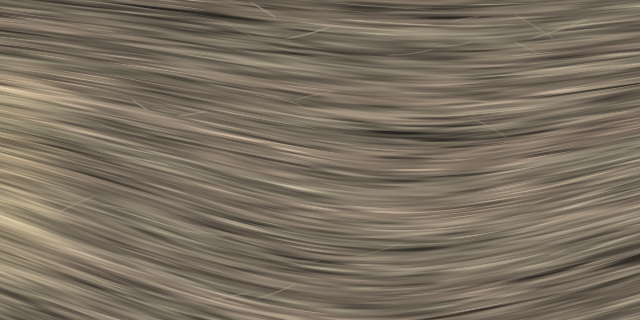
This texture is drawn by a WebGL 2 fragment shader. Its source:

```glsl
#version 300 es
precision highp float;
// Long smooth hair sweeping down from the left and rising again to the right.
// Strand layers are stretched noise along a bent flow coordinate, with
// dark gaps, pale fibres, soft sheen and a few loose hairs laid over it.

#define BASE_TONE 0.465
#define FINE_CONTRAST 0.17
#define CLUMP_CONTRAST 0.13
#define GAP_DEPTH 0.17
#define FIBRE_LIGHT 0.15
#define SHEEN 0.055
#define SIDE_GLOW 0.17
#define WANDER 0.016
#define FRAY 0.007
#define LOOSE_HAIRS 34
#define HAIR_COLOR vec3(1.0, 0.912, 0.788)

uniform vec2 u_resolution;
out vec4 outColor;

float hash(vec2 p) {
    return fract(sin(dot(p, vec2(127.1, 311.7))) * 43758.5453);
}

// Smooth random tone along one strand, each row shifted by its own amount
float strandTone(float row, float x) {
    x += 40.0 * hash(vec2(row, 7.3));
    float cell = floor(x);
    float f = x - cell;
    f = f * f * (3.0 - 2.0 * f);
    return mix(hash(vec2(cell, row)), hash(vec2(cell + 1.0, row)), f);
}

float strandNoise(vec2 p) {
    float row = floor(p.y);
    float f = p.y - row;
    f = f * f * (3.0 - 2.0 * f);
    return mix(strandTone(row, p.x), strandTone(row + 1.0, p.x), f);
}

// Strand layer: wandering and fraying let the layers cross one another
float layer(vec2 flow, vec2 freq, float seed) {
    float wander = strandNoise(flow * vec2(1.2, 5.0) + seed * 3.7) - 0.5;
    float fray = strandNoise(flow * vec2(4.0, 15.0) + seed * 5.3) - 0.5;
    flow.y += WANDER * wander + FRAY * fray;
    return strandNoise(flow * freq + vec2(seed, seed * 17.0));
}

// Flow coordinates: x along the strands, y across them
vec2 hairFlow(vec2 p) {
    float d = p.x - mix(1.15, 1.42, p.y);
    float sag = sqrt(d * d + 0.25) - 0.5;
    float bend = mix(0.35, 0.14, smoothstep(0.3, 1.1, p.y));
    return vec2(p.x, p.y - bend * sag);
}

// Coverage of one thin, curved loose hair
float looseHair(vec2 p, float id, float aspect, float pixel) {
    vec2 center = vec2(hash(vec2(id, 1.0)) * aspect, hash(vec2(id, 2.0)));
    float angle = mix(-0.65, 0.45, hash(vec2(id, 3.0)));
    float halfLength = mix(0.03, 0.12, hash(vec2(id, 4.0)));
    float c = cos(angle), s = sin(angle);
    vec2 q = p - center;
    q = vec2(c * q.x + s * q.y, c * q.y - s * q.x);
    q.y -= (hash(vec2(id, 5.0)) - 0.5) * 2.0 * q.x * q.x;
    float line = 1.0 - smoothstep(0.0004, 0.0012 + pixel, abs(q.y));
    float ends = 1.0 - smoothstep(0.6 * halfLength, halfLength, abs(q.x));
    return line * ends * mix(0.2, 0.9, hash(vec2(id, 6.0)));
}

void main() {
    vec2 p = gl_FragCoord.xy / u_resolution.y;
    float aspect = u_resolution.x / u_resolution.y;
    vec2 flow = hairFlow(p);

    // Locks, strands and single fibres
    float clump = layer(flow, vec2(0.8, 11.0), 1.0);
    float lock = layer(flow, vec2(2.2, 40.0), 2.0);
    float strand = layer(flow, vec2(4.0, 82.0), 3.0);
    float fibre = layer(flow, vec2(6.5, 135.0), 4.0);
    float wisp = layer(flow, vec2(9.0, 185.0), 9.0);
    float tone = BASE_TONE;
    tone += CLUMP_CONTRAST * (0.8 * clump + 0.8 * lock - 0.8);
    tone += FINE_CONTRAST * (strand + fibre + wisp - 1.5);

    // Thin shadowed gaps, gathered in the darker locks, and pale fibres
    float gap = smoothstep(0.62, 0.92, layer(flow, vec2(3.6, 88.0), 5.0));
    float pale = smoothstep(0.66, 0.96, layer(flow, vec2(4.5, 150.0), 6.0));
    tone += FIBRE_LIGHT * pale - GAP_DEPTH * gap * (1.35 - 0.9 * clump);

    // Sheen along a broad lock, glow at the left, dimmer crown
    float band = (flow.y - 0.51) / 0.04;
    float sheen = exp(-band * band);
    float glow = 1.0 - smoothstep(0.0, 0.4, p.x);
    glow *= smoothstep(-0.1, 0.35, p.y) * (1.0 - smoothstep(0.65, 0.95, p.y));
    tone += SHEEN * sheen + SIDE_GLOW * glow * (0.5 + lock);
    tone -= 0.03 * smoothstep(0.75, 1.0, p.y);

    // Loose hairs
    float pixel = 1.0 / u_resolution.y;
    float loose = 0.0;
    for (int i = 0; i < LOOSE_HAIRS; i++) {
        loose = max(loose, looseHair(p, float(i) + 11.0, aspect, pixel));
    }
    tone = mix(tone, max(tone, 0.68), 0.7 * loose);

    // Warm and cool tints drift from lock to lock
    float tint = layer(flow, vec2(1.6, 34.0), 8.0) - 0.5 + 0.3 * sheen;
    vec3 color = clamp(tone, 0.16, 0.88) * HAIR_COLOR;
    color *= 1.0 + tint * vec3(0.035, -0.025, -0.01);
    color.b *= 1.0 - 0.06 * glow;
    outColor = vec4(color, 1.0);
}
```
